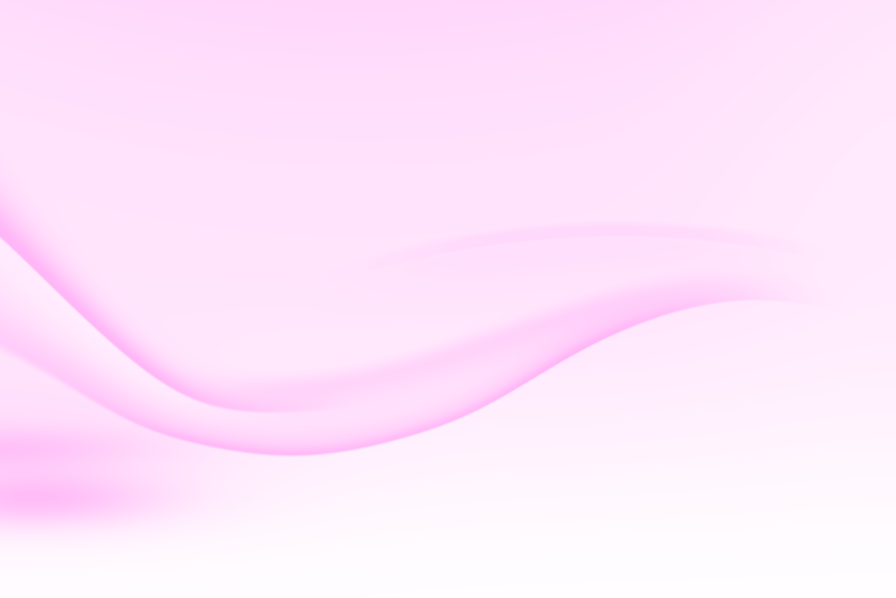
A Shadertoy shader for this background:

```glsl
// Pale pink backdrop crossed by translucent silk-like ribbons.
// Each ribbon is a height curve with a crisp lower edge and a soft falloff above;
// all layers add up to one ink amount that tints white towards pink.

const float PI = 3.14159265;

// One-sided veil: crisp at d = 0, fading upwards over the given width.
float veil(float d, float width, float soft) {
    float t = max(d, 0.0) / width;
    return smoothstep(-soft, soft, d) * exp(-t * t);
}

// Elliptic soft spot.
float spot(vec2 p, vec2 centre, vec2 radius) {
    vec2 q = (p - centre) / radius;
    return exp(-dot(q, q));
}

float bump(float x, float centre, float width) {
    float t = (x - centre) / width;
    return exp(-t * t);
}

// Steep descent that levels out.
float upperCurve(float x) {
    float t = x - 0.21;
    return 0.252 - 0.68 * t + 0.94 * sqrt(t * t + 0.0081) - 0.006 * exp(-30.0 * x);
}

// Long S-shaped lower edge.
float mainCurve(float x) {
    return 0.368 - 0.13 * cos(PI * (x - 0.326) / 0.52)
         - 0.013 * bump(x, 0.535, 0.09) - 0.012 * bump(x, 0.15, 0.08);
}

// Soft top of the fold above the main edge.
float foldCurve(float x) {
    return 0.45 - 0.085 * cos(PI * (x - 0.3) / 0.52);
}

// Shallow arch on the right.
float archCurve(float x) {
    float t = x - 0.69;
    return 0.605 - 0.76 * t * t;
}

float backdropInk(vec2 p) {
    float ink = 0.03 + 0.32 * smoothstep(0.0, 0.56, p.y) * (1.0 - 0.22 * smoothstep(0.65, 1.0, p.x));
    return ink + 0.24 * exp(-4.0 * (1.0 - p.y)) * bump(p.x, 0.4, 0.65);
}

float ribbonInk(vec2 p) {
    float x = p.x;
    float ink = 0.0;

    // Upper left ribbon, with a paler gap beneath it
    float d = p.y - upperCurve(x);
    float fade = 1.0 - smoothstep(0.14, 0.42, x);
    ink += fade * (0.44 * veil(d, 0.025 + 0.06 * exp(-7.0 * x), 0.004)
                 + 0.26 * veil(d, 0.014 + 0.03 * exp(-7.0 * x), 0.003));
    ink -= fade * 0.10 * veil(-d, 0.06, 0.004);

    // Main ribbon: broad body and thin rim
    d = p.y - mainCurve(x);
    fade = 1.0 - smoothstep(0.6, 0.96, x);
    float soft = 0.003 + 0.010 * exp(-10.0 * x);
    ink += fade * 0.36 * veil(d, 0.035 + 0.035 * exp(-6.0 * x), soft);
    ink += fade * 0.30 * smoothstep(0.04, 0.26, x) * veil(d, 0.013, 0.0025);

    // Fold: a sheet hanging from its soft top down to the main edge
    float below = foldCurve(x) - p.y;
    fade = smoothstep(0.18, 0.36, x) * (1.0 - smoothstep(0.62, 0.96, x));
    ink += fade * smoothstep(-0.003, 0.003, d)
         * (0.24 * veil(below, 0.05, 0.02) + 0.12 * smoothstep(-0.03, 0.03, below));

    // Arch: a thin band over a faint sheet
    d = p.y - archCurve(x);
    fade = smoothstep(0.32, 0.58, x) * (1.0 - smoothstep(0.76, 0.96, x));
    ink += fade * 0.16 * smoothstep(-0.004, 0.004, d) * (1.0 - smoothstep(0.014, 0.03, d));
    ink += fade * 0.08 * veil(-d, 0.08, 0.01);
    return ink;
}

float glowInk(vec2 p) {
    return 0.66 * spot(p, vec2(0.04, 0.165), vec2(0.14, 0.046))
         + 0.42 * spot(p, vec2(0.0, 0.25), vec2(0.16, 0.034))
         + 0.30 * spot(p, vec2(0.0, 0.25), vec2(0.29, 0.14));
}

void mainImage(out vec4 fragColor, in vec2 fragCoord) {
    vec2 p = fragCoord / iResolution.xy;
    float ink = backdropInk(p) + ribbonInk(p) + glowInk(p);
    vec3 pink = vec3(1.0, 0.73, 0.97);
    fragColor = vec4(mix(vec3(1.0), pink, clamp(ink, 0.0, 1.1)), 1.0);
}
```
